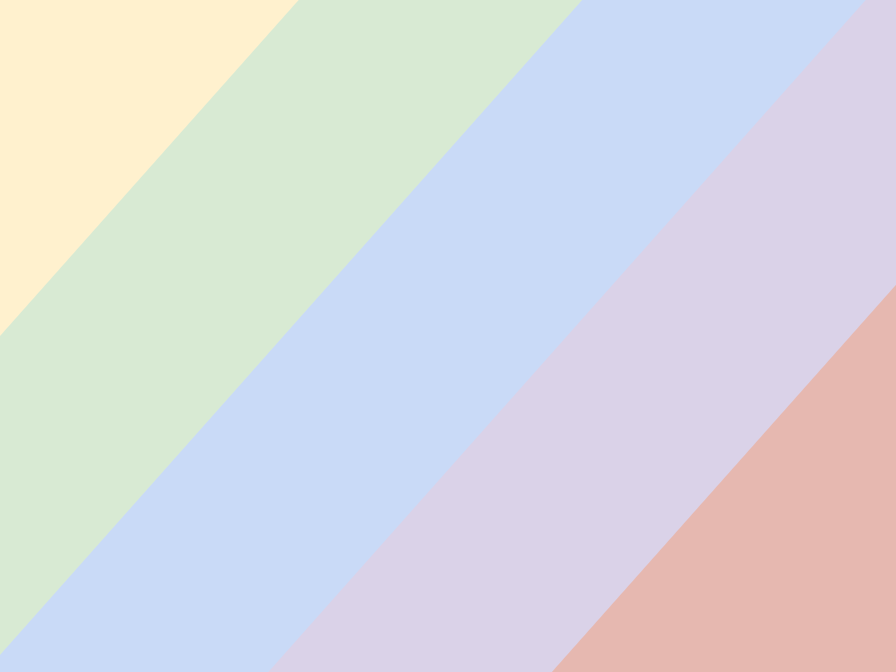
Give the GLSL for this background, as a Shadertoy shader.

```glsl
const int BAND_COUNT = 5;
const float RUN_PER_DROP = 0.8889;  // horizontal shift of an edge per unit of height
const float FIRST_EDGE = 0.4444;    // where the first edge meets the top, in heights
const float BAND_WIDTH = 0.4219;    // horizontal width of a band, in heights

const vec3 BAND_COLORS[BAND_COUNT] = vec3[](
    vec3(1.000, 0.945, 0.808),  // cream
    vec3(0.849, 0.918, 0.827),  // mint
    vec3(0.788, 0.855, 0.970),  // sky
    vec3(0.853, 0.822, 0.910),  // lavender
    vec3(0.902, 0.722, 0.690)   // coral
);

// Band coordinate: whole numbers lie on the slanted edges
float bandCoord(vec2 p, float run, float firstEdge, float width) {
    return (p.x + run * (1.0 - p.y) - firstEdge) / width;
}

// Smooth step across an edge, one pixel wide
float edgeCoverage(float distanceToEdge, float pixel) {
    return clamp(distanceToEdge / pixel + 0.5, 0.0, 1.0);
}

// Lay each band over the previous one
vec3 diagonalBands(float coord, float pixel) {
    vec3 color = BAND_COLORS[0];
    for (int i = 1; i < BAND_COUNT; i++) {
        float coverage = edgeCoverage(coord - float(i - 1), pixel);
        color = mix(color, BAND_COLORS[i], coverage);
    }
    return color;
}

void mainImage(out vec4 fragColor, in vec2 fragCoord) {
    vec2 p = fragCoord / iResolution.y;
    float coord = bandCoord(p, RUN_PER_DROP, FIRST_EDGE, BAND_WIDTH);

    // Size of a pixel measured across the bands
    float pixel = length(vec2(1.0, RUN_PER_DROP)) / (BAND_WIDTH * iResolution.y);

    fragColor = vec4(diagonalBands(coord, pixel), 1.0);
}
```
